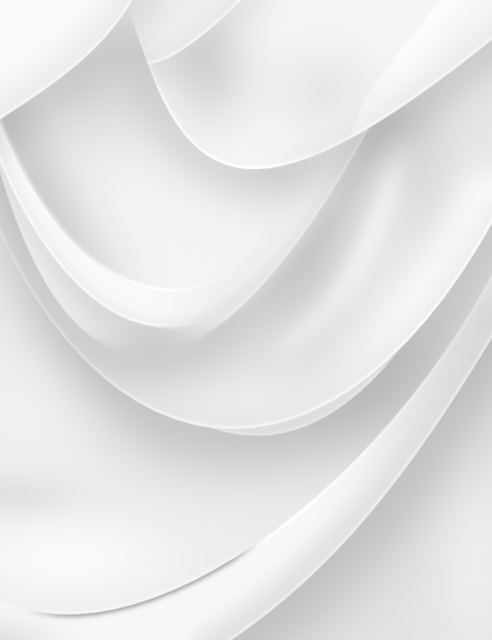
Reproduce this texture procedurally as a Shadertoy shader.

```glsl
const float CANVAS_HEIGHT = 7.68;

vec2 cubic(vec2 a, vec2 b, vec2 c, vec2 d, float t) {
    float s = 1.0 - t;
    return s * s * s * a + 3.0 * s * t * (s * b + t * c) + t * t * t * d;
}

// Signed distance to a hanging curve, positive above it
float drape(vec2 p, vec2 a, vec2 b, vec2 c, vec2 d) {
    float nearest = 1e4, side = 1.0;
    vec2 from = a;
    for (int i = 1; i <= 28; i++) {
        vec2 to = cubic(a, b, c, d, float(i) / 28.0);
        vec2 e = to - from, w = p - from;
        vec2 off = w - e * clamp(dot(w, e) / dot(e, e), 0.0, 1.0);
        float dist = dot(off, off);
        if (dist < nearest) {
            nearest = dist;
            side = e.y * w.x - e.x * w.y;
        }
        from = to;
    }
    return sqrt(nearest) * sign(side);
}

float bell(float x, float width) {
    return exp(-x * x / (width * width));
}

float glow(vec2 p, vec2 center, vec2 radius) {
    vec2 q = (p - center) / radius;
    return exp(-dot(q, q));
}

// Soft shadow cast outside an edge
float shadow(float tone, float d, float strength, float reach) {
    return tone * (1.0 - strength * bell(min(d, 0.0), reach));
}

// Cloth laid over the tone, with a thin lit hem
float lay(float tone, float cloth, float d, float soft, float hem) {
    cloth += hem * bell(d - 0.015, 0.022);
    return mix(tone, cloth, smoothstep(-soft, soft, d));
}

void mainImage(out vec4 fragColor, in vec2 fragCoord) {
    // Vertical axis points down, so folds hang towards larger y
    vec2 p = vec2(fragCoord.x, iResolution.y - fragCoord.y) * CANVAS_HEIGHT / iResolution.y;
    float px = CANVAS_HEIGHT / iResolution.y;

    float sash = drape(p, vec2(2.6, 7.8), vec2(3.9, 6.95), vec2(4.8, 5.9), vec2(6.0, 3.9));
    float sheet = drape(p, vec2(-0.1, 7.15), vec2(1.6, 8.1), vec2(4.6, 5.9), vec2(6.0, 3.1));
    float lining = drape(p, vec2(2.3, 5.05), vec2(3.1, 5.4), vec2(3.9, 5.3), vec2(4.8, 4.2));
    float swag = drape(p, vec2(-0.1, 2.6), vec2(1.4, 6.0), vec2(4.1, 6.0), vec2(5.95, 2.6));
    float ridge = drape(p, vec2(3.2, 4.25), vec2(4.2, 3.7), vec2(4.55, 2.8), vec2(4.8, 1.7));
    float pouch = drape(p, vec2(-0.05, 1.9), vec2(0.9, 5.3), vec2(2.6, 4.9), vec2(4.45, 1.5));
    float lip = drape(p, vec2(-0.1, 1.7), vec2(0.9, 4.3), vec2(2.73, 5.1), vec2(4.4, 1.5));
    float bowl = drape(p, vec2(0.0, 1.45), vec2(0.95, 3.85), vec2(2.78, 4.4), vec2(4.0, 1.7));
    float canopy = drape(p, vec2(1.75, 0.7), vec2(2.35, 2.45), vec2(3.3, 2.6), vec2(6.0, 0.4));
    float crease = drape(p, vec2(4.3, 1.4), vec2(4.5, 0.95), vec2(5.0, 0.4), vec2(5.35, -0.05));
    float tuck = drape(p, vec2(1.8, 0.77), vec2(2.1, 0.72), vec2(2.5, 0.4), vec2(2.95, -0.05));
    float corner = drape(p, vec2(-0.1, 1.5), vec2(0.5, 1.1), vec2(1.2, 0.7), vec2(1.62, -0.05));

    // Ground cloth at the lower right
    float tone = 0.89 + 0.04 * glow(p, vec2(5.7, 6.7), vec2(0.5, 1.3));
    tone = shadow(tone, sash, 0.14, 0.6);

    // Diagonal sash
    float cloth = mix(0.885, 0.97, smoothstep(0.02, 0.5, sash));
    cloth -= 0.09 * glow(p, vec2(0.0, 7.75), vec2(0.6, 0.3));
    tone = lay(tone, cloth, sash, px, 0.05);

    // Broad lower sheet, tucked behind the sash on its right
    float overSash = smoothstep(0.2, 0.9, p.x) * smoothstep(3.2, 2.7, p.x);
    tone = shadow(tone, sheet, 0.28 * overSash, 0.045);
    tone += 0.03 * bell(sheet + 0.02, 0.03) * smoothstep(2.9, 3.4, p.x);
    cloth = 0.925 + 0.055 * glow(p, vec2(0.8, 6.7), vec2(1.3, 0.55));
    cloth += 0.02 * glow(p, vec2(0.4, 4.9), vec2(0.9, 0.7));
    cloth -= 0.05 * glow(p, vec2(0.1, 5.95), vec2(0.8, 0.25));
    cloth -= 0.08 * glow(p, vec2(4.8, 4.8), vec2(1.3, 0.9));
    tone = lay(tone, cloth, sheet, px, 0.03 * overSash);

    // Large swag with its lining
    tone = shadow(tone, swag, 0.15 * smoothstep(-0.3, 2.0, p.x), 0.6);
    float liningSpan = smoothstep(2.1, 2.8, p.x) * smoothstep(4.9, 4.5, p.x);
    tone = mix(tone, lay(tone, 0.87, lining, px, 0.03), liningSpan);
    cloth = 0.905 + 0.065 * bell(swag - 0.32, 0.32) * smoothstep(3.4, 5.2, p.x);
    cloth += 0.02 * glow(p, vec2(2.8, 4.75), vec2(1.4, 0.3));
    cloth -= 0.05 * glow(p, vec2(3.7, 3.2), vec2(0.5, 1.1));
    cloth -= 0.04 * glow(p, vec2(5.1, 2.0), vec2(0.4, 0.9));
    cloth += 0.055 * bell(ridge, 0.17) * smoothstep(1.5, 2.3, p.y) * smoothstep(3.1, 3.8, p.x);
    tone = lay(tone, cloth, swag, px, 0.05);

    // Hanging pouch
    tone = shadow(tone, pouch, 0.11, 0.5);
    cloth = 0.91 - 0.1 * glow(p, vec2(1.8, 4.25), vec2(0.8, 0.3));
    cloth += 0.035 * smoothstep(1.2, 0.3, p.x);
    float pouchSoft = mix(px, 0.16, bell(p.x - 1.9, 0.55));
    tone = lay(tone, cloth, pouch, pouchSoft, 0.05 * smoothstep(2.4, 3.0, p.x));

    // White lip, melting into the pouch on its right
    float melt = smoothstep(1.7, 3.1, p.x);
    tone = shadow(tone, lip, 0.06 * (1.0 - melt), 0.22);
    cloth = 0.975 - 0.05 * melt - 0.04 * bell(lip, 0.12);
    tone = lay(tone, cloth, lip, mix(px, 0.22, melt), 0.04 * (1.0 - melt));

    // Bowl interior
    cloth = 0.955 - 0.14 * bell(bowl, 0.5) * smoothstep(2.0, 0.5, p.x);
    cloth -= 0.1 * glow(p, vec2(1.1, 1.0), vec2(0.8, 0.8));
    cloth -= 0.04 * glow(p, vec2(3.5, 2.2), vec2(0.6, 0.5));
    tone = lay(tone, cloth, bowl, mix(px, 0.3, melt), 0.06 * (1.0 - melt));

    // Upper canopy
    tone = shadow(tone, canopy, 0.11, 0.4);
    cloth = 0.96 - 0.12 * glow(p, vec2(2.5, 0.85), vec2(0.5, 0.6));
    cloth -= 0.05 * glow(p, vec2(3.9, 1.1), vec2(0.6, 0.5));
    cloth -= 0.035 * bell(canopy, 0.22) * smoothstep(2.9, 4.0, p.x);
    cloth += 0.025 * bell(min(-crease, 0.0), 0.02) * bell(crease, 0.3);
    tone = lay(tone, cloth, canopy, px, 0.04);

    // Small tuck and corner flap
    float tuckTone = shadow(tone, tuck, 0.06, 0.3);
    cloth = 0.94 - 0.03 * bell(tuck, 0.2);
    tuckTone = lay(tuckTone, cloth, tuck, px, 0.05);
    tone = mix(tone, tuckTone, smoothstep(-px, px, canopy));
    tone = shadow(tone, corner, 0.08, 0.4);
    cloth = 0.98 - 0.055 * bell(corner, 0.3);
    tone = lay(tone, cloth, corner, px, 0.04);

    fragColor = vec4(vec3(min(tone, 1.0)), 1.0);
}
```
